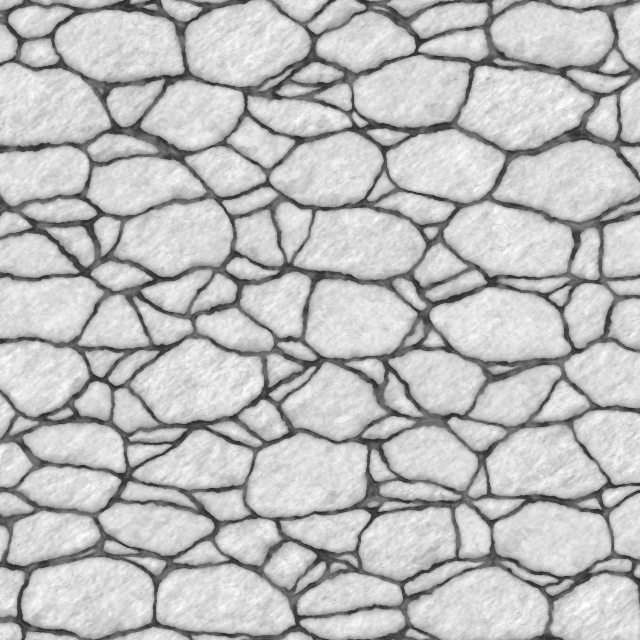
A WebGL 2 fragment shader for this texture map:

```glsl
#version 300 es
precision highp float;
// Dry stone wall: pale rounded blocks with small fillers and dark soft joints.

uniform vec2 u_resolution;
out vec4 fragColor;

const vec2 GRID = vec2(5.3, 9.0);          // large stones across and up
const int SEEDS_PER_CELL = 4;              // one block and three fillers
const vec2 BLOCK_JITTER = vec2(0.7, 0.46);
const vec2 BLOCK_WEIGHT = vec2(0.07, 0.32);
const vec2 FILLER_WEIGHT = vec2(-0.02, 0.05);
const float CORNER_ROUND = 0.0029;
const float JOINT_HALF_WIDTH = 0.0026;
const float EDGE_SOFTNESS = 0.0010;
const float RIM_WIDTH = 0.0029;
const float STONE_TONE = 0.866;
const float RIM_TONE = 0.54;
const float JOINT_DARK = 0.23;
const float JOINT_LIGHT = 0.45;
const float RELIEF = 0.42;
const float GRAIN = 0.13;

vec2 hash22(vec2 p) {
    vec3 h = fract(p.xyx * vec3(0.1031, 0.1030, 0.0973));
    h += dot(h, h.yzx + 33.33);
    return fract((h.xx + h.yz) * h.zy);
}

float valueNoise(vec2 p) {
    vec2 cell = floor(p), f = fract(p);
    f = f * f * (3.0 - 2.0 * f);
    float low = mix(hash22(cell).x, hash22(cell + vec2(1, 0)).x, f.x);
    float high = mix(hash22(cell + vec2(0, 1)).x, hash22(cell + 1.0).x, f.x);
    return mix(low, high, f.y);
}

float fbm(vec2 p) {
    float sum = 0.0, amplitude = 0.5;
    for (int i = 0; i < 5; i++) {
        sum += amplitude * valueNoise(p);
        p = mat2(1.6, 1.2, -1.2, 1.6) * p + 17.3;
        amplitude *= 0.5;
    }
    return sum / 0.97;
}

float rowShift(float row) {
    return hash22(vec2(row + 40.0, 71.0)).x + 0.5 * row;
}

// Seed position in grid space (xy) and its weight (z).
vec3 stoneSeed(vec2 cell, int index) {
    vec2 key = cell + 60.0 + 131.0 * float(index);
    vec2 random = hash22(key);
    float size = hash22(key + 313.0).y;
    vec2 offset = index == 0 ? 0.5 + (random - 0.5) * BLOCK_JITTER : random;
    vec2 range = index == 0 ? BLOCK_WEIGHT : FILLER_WEIGHT;
    return vec3(cell + offset + vec2(rowShift(cell.y), 0.0), mix(range.x, range.y, size));
}

vec2 neighbourCell(vec2 q, int i, int j) {
    float row = floor(q.y) + float(j);
    return vec2(floor(q.x - rowShift(row)) + float(i), row);
}

float power(vec2 q, vec3 seed) {
    vec2 d = q - seed.xy;
    return dot(d, d) - seed.z;
}

// Owning stone, rounded distance to its border, and outward direction there.
void findStone(vec2 q, out vec3 stone, out float border, out vec2 outward) {
    float best = 1e5;
    for (int j = -2; j <= 2; j++)
    for (int i = -2; i <= 2; i++)
    for (int k = 0; k < SEEDS_PER_CELL; k++) {
        vec3 seed = stoneSeed(neighbourCell(q, i, j), k);
        float value = power(q, seed);
        if (value < best) { best = value; stone = seed; }
    }
    float total = 1e-20;
    outward = vec2(0.0);
    for (int j = -2; j <= 2; j++)
    for (int i = -2; i <= 2; i++)
    for (int k = 0; k < SEEDS_PER_CELL; k++) {
        vec3 seed = stoneSeed(neighbourCell(q, i, j), k);
        vec2 span = (seed.xy - stone.xy) * GRID;
        float len = length(span);
        if (len < 1e-3) continue;
        float dist = (power(q, seed) - best) / (2.0 * len);
        float weight = exp(-dist / CORNER_ROUND);
        total += weight;
        outward += weight * span / len;
    }
    border = -CORNER_ROUND * log(total);
    outward /= total;
}

void main() {
    vec2 uv = gl_FragCoord.xy / min(u_resolution.x, u_resolution.y);

    // Uneven stone outlines
    vec2 warp = vec2(valueNoise(uv * 19.0), valueNoise(uv * 19.0 + 50.0)) - 0.5;
    vec2 chips = vec2(fbm(uv * 55.0 + 9.0), fbm(uv * 55.0 + 90.0)) - 0.5;
    vec2 q = (uv + 0.017 * warp + 0.010 * chips) * GRID;
    vec3 stone;
    float border;
    vec2 outward;
    findStone(q, stone, border, outward);

    // Stone face: mottling, raking relief, chipped facets, cracks and grain
    vec2 id = hash22(floor(stone.xy * 97.0) + 500.0);
    vec2 p = uv + id * 7.0;
    float mottle = fbm(p * vec2(30.0, 44.0));
    float facet = fbm(p * vec2(17.0, 29.0) + 31.0);
    vec2 slanted = mat2(0.9, -0.6, 0.4, 1.0) * p * vec2(30.0, 48.0);
    float relief = fbm(slanted) - fbm(slanted + vec2(0.08, -0.16));
    float crack = abs(fbm(p * vec2(13.0, 19.0) + 63.0) - 0.5);
    float grain = fbm(uv * 170.0) - 0.5;
    float underside = smoothstep(0.1, 0.9, -outward.y);
    float lower = underside * exp(-max(border, 0.0) / 0.012);
    float face = STONE_TONE + 0.02 * (id.x - 0.5) + 0.05 * (mottle - 0.5);
    face += RELIEF * relief * (0.6 + 0.8 * id.y) + GRAIN * grain;
    face -= smoothstep(0.57, 0.68, mottle) * (0.05 + 0.12 * lower);
    face += 0.03 * smoothstep(0.57, 0.585, facet) - 0.03 * lower;
    face -= 0.07 * (1.0 - smoothstep(0.0, 0.011, crack)) * smoothstep(0.42, 0.56, facet);

    // Shaded rim, wider along the underside
    float halfWidth = JOINT_HALF_WIDTH + 0.002 * (valueNoise(uv * 31.0) - 0.5);
    float rim = 1.0 - exp(-max(border - halfWidth, 0.0) / (RIM_WIDTH * (1.0 + 0.6 * underside)));
    float stoneTone = mix(RIM_TONE, face, rim);

    // Joint, paler where it opens out
    float jointMix = smoothstep(0.25, 0.75, fbm(uv * 60.0 + 5.0));
    float joint = mix(JOINT_DARK, JOINT_LIGHT, jointMix);
    joint += 0.12 * smoothstep(0.0, 0.004, -border) - 0.05 * underside;

    float cover = smoothstep(halfWidth - EDGE_SOFTNESS, halfWidth + EDGE_SOFTNESS, border);
    fragColor = vec4(vec3(clamp(mix(joint, stoneTone, cover), 0.0, 1.0)), 1.0);
}
```
